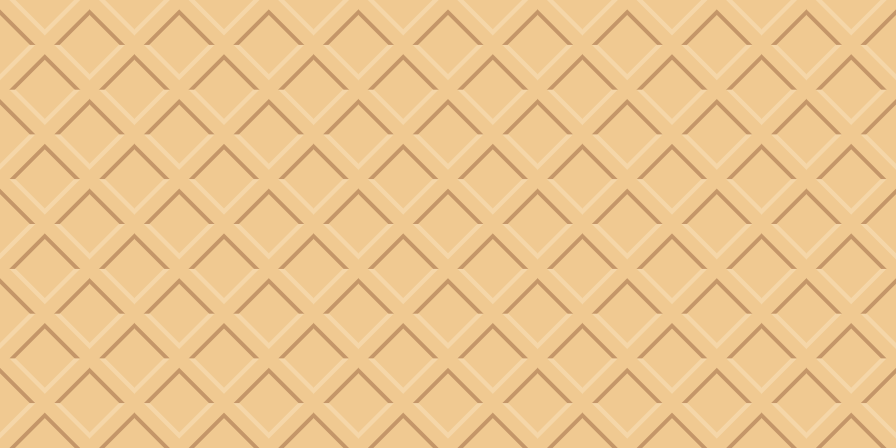
Reproduce this pattern procedurally as a Shadertoy shader.

```glsl
// Waffle surface: a staggered lattice of sunken diamonds, 10 across and 5 down.
// Each diamond is a Manhattan-distance shape whose rim is shaded on its upper
// half and lit on its lower half, so the flat ridges between seem raised.

const vec2 REPEATS = vec2(10.0, 5.0);
const float POCKET_RADIUS = 0.395;   // all sizes are in repeats
const float SHADOW_WIDTH = 0.062;
const float LIGHT_WIDTH = 0.068;

const vec3 BATTER = vec3(0.94, 0.79, 0.57);
const vec3 SHADOW = vec3(0.77, 0.59, 0.41);
const vec3 LIGHT = vec3(0.96, 0.84, 0.66);

float diamondDistance(vec2 p) {
    return abs(p.x) + abs(p.y);
}

// Offset from the nearest diamond centre of the staggered lattice
vec2 nearestPocket(vec2 p) {
    vec2 cell = fract(p) - 0.5;
    vec2 neighbour = fract(p + 0.5) - 0.5;
    return diamondDistance(cell) < diamondDistance(neighbour) ? cell : neighbour;
}

// Coverage of the rim lying just inside the given radius
float rim(float dist, float radius, float width, float blur) {
    float inside = 1.0 - smoothstep(radius - blur, radius + blur, dist);
    float inner = radius - width;
    return inside * smoothstep(inner - blur, inner + blur, dist);
}

void mainImage(out vec4 fragColor, in vec2 fragCoord) {
    vec2 uv = fragCoord / iResolution.xy;
    float blur = 0.9 * REPEATS.y / iResolution.y;

    // Centre one column of pockets on the left and right edges
    vec2 p = nearestPocket(uv * REPEATS + vec2(0.5, 0.0));
    float dist = diamondDistance(p);

    // Split the rim along the horizontal middle of each pocket
    float upper = smoothstep(-0.5 * blur, 0.5 * blur, p.y);
    float shadow = rim(dist, POCKET_RADIUS, SHADOW_WIDTH, blur) * upper;
    float light = rim(dist, POCKET_RADIUS, LIGHT_WIDTH, blur) * (1.0 - upper);

    vec3 colour = mix(BATTER, LIGHT, light);
    colour = mix(colour, SHADOW, shadow);
    fragColor = vec4(colour, 1.0);
}
```
